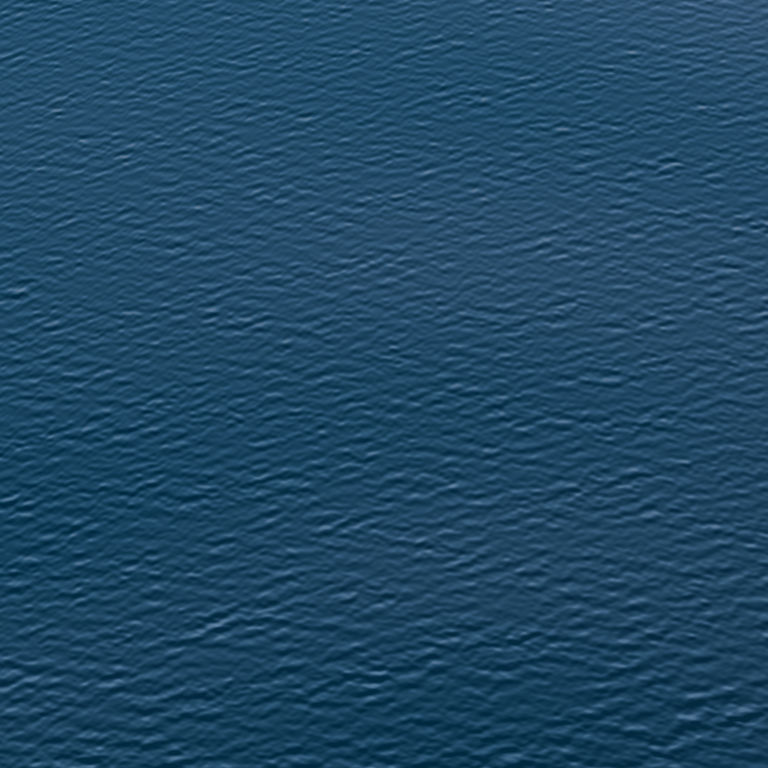
This texture is drawn by a WebGL 2 fragment shader. Its source:

```glsl
#version 300 es
precision highp float;
// Open water seen at a slant: short wind ripples that shrink with distance.
// Each layer is a sum of sines with scattered directions and phases, laid on
// a perspective-warped plane; a fine grain and broad light finish the surface.

uniform vec2 u_resolution;
out vec4 fragColor;

const float TAU = 6.2831853;
const int WAVES = 48;

float hash(float n) {
    return fract(sin(n * 12.9898) * 43758.547);
}

// Random sea of unit variance; crests run along x, spread shortens them.
float waveField(vec2 p, float spread, float seed) {
    float height = 0.0;
    float power = 0.0;
    for (int i = 0; i < WAVES; i++) {
        float id = float(i) + seed;
        float along = hash(id + 0.13) + hash(id + 0.37) - 1.0;
        float across = mix(0.55, 1.5, (float(i) + hash(id + 0.59)) / float(WAVES));
        float amplitude = exp(-3.0 * (across - 0.95) * (across - 0.95));
        vec2 direction = vec2(along * spread, across);
        height += amplitude * sin(TAU * (dot(p, direction) + hash(id + 0.83)));
        power += 0.5 * amplitude * amplitude;
    }
    return height * inversesqrt(power);
}

// Ripple plane: crests climb to the right and crowd together toward the top.
vec2 ripplePlane(vec2 uv) {
    float y = uv.y - 0.19 * uv.x + 0.07 * uv.x * uv.x;
    float density = 45.0 + 42.0 * y;
    return vec2((uv.x - 0.5) * density, 45.0 * y + 21.0 * y * y);
}

// Lit and shaded water tone around the mean blue.
vec3 waterColor(float tone, float violet) {
    vec3 color = vec3(0.128, 0.284, 0.396) + tone * vec3(0.052, 0.054, 0.064);
    return color + violet * vec3(0.012, -0.002, -0.004);
}

void main() {
    vec2 uv = gl_FragCoord.xy / u_resolution;
    vec2 plane = ripplePlane(uv);

    // Ripples, finer crossing chop, and a grain of even size
    float swell = waveField(plane, 0.55, 3.0);
    float chop = waveField(plane * 1.5, 1.1, 331.0);
    float grain = waveField(uv * vec2(90.0, 110.0), 1.3, 571.0);
    float ripple = swell * 0.8 + chop * mix(0.5, 0.35, uv.y) + grain * 0.3;

    // Gusts strengthen or calm the ripples in slanted patches
    float gust = waveField(plane * vec2(0.16, 0.2), 0.9, 137.0);
    float strength = mix(1.02, 0.78, uv.y) * clamp(1.0 + 0.17 * gust, 0.6, 1.4);
    float relief = ripple * strength;
    relief += 0.07 * (relief * relief - 0.8);

    // Broad light: paler far water, deeper near water and left edge
    float broad = waveField(uv * vec2(1.5, 2.0), 0.8, 211.0);
    float light = 1.4 * (uv.y - 0.5) + 0.3 * (uv.x - 0.5) * uv.y + 0.12 * broad;
    float violet = 1.2 * (uv.x - 0.5) + 0.3 * broad;
    vec3 color = waterColor(max(light + relief, -2.3), violet);

    // Sparse pale glints on the steepest crests, warmer in the distance
    float glint = smoothstep(1.9, 3.2, relief + 0.3 * uv.y);
    vec3 glintColor = mix(vec3(0.33, 0.45, 0.56), vec3(0.43, 0.47, 0.51), uv.y);
    color = mix(color, glintColor, 0.45 * glint);

    fragColor = vec4(clamp(color, 0.0, 1.0), 1.0);
}
```
